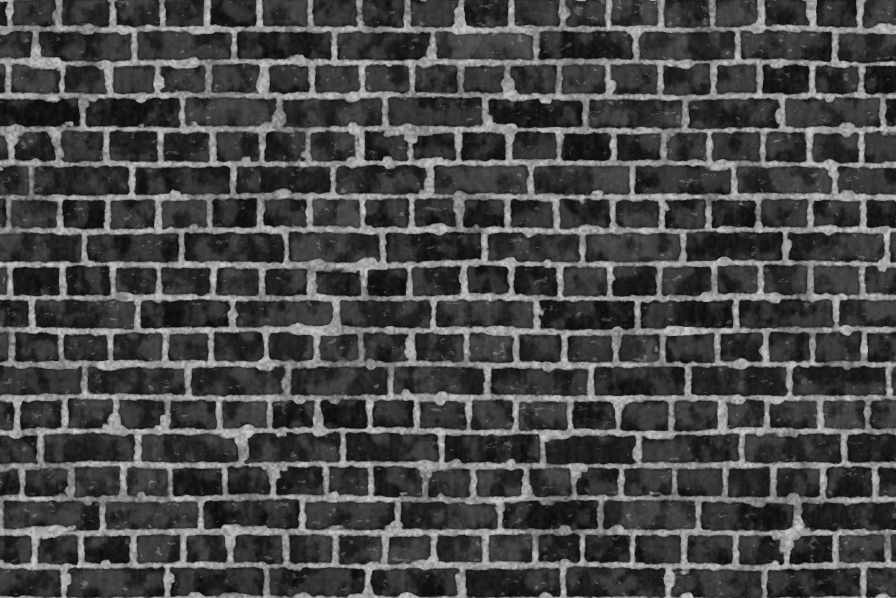
This texture is drawn by a Shadertoy shader. Its source:

```glsl
// Weathered dark brick wall: alternating header and stretcher courses in pale, grainy mortar.
#define COURSES 17.84        // courses over the canvas height
#define TOP_CUT 0.12         // part of the top course that is cut off
#define STRETCHER 2.99       // long brick plus joint, in course heights
#define JOINT vec2(0.19, 0.17) // mortar widths: upright, bed
#define CORNER 0.07          // brick corner radius
#define JITTER 0.2           // spread of the upright joints
#define ROUGHNESS 0.13       // raggedness of the brick edges
#define BRICK_LIGHT 0.235
#define BRICK_DARK 0.105
#define MORTAR_GREY 0.66

float hash(vec2 p) {
    vec3 q = fract(vec3(p.xyx) * 0.1031);
    q += dot(q, q.yzx + 33.33);
    return fract((q.x + q.y) * q.z);
}

float noise(vec2 p) {
    vec2 i = floor(p), f = fract(p);
    f = f * f * (3.0 - 2.0 * f);
    return mix(mix(hash(i), hash(i + vec2(1, 0)), f.x),
               mix(hash(i + vec2(0, 1)), hash(i + vec2(1, 1)), f.x), f.y);
}

float fbm(vec2 p) {
    float sum = 0.0, amp = 0.533;
    for (int i = 0; i < 4; i++) {
        sum += amp * noise(p);
        p = mat2(1.6, 1.2, -1.2, 1.6) * p + 17.3;
        amp *= 0.5;
    }
    return sum;
}

float roundedBox(vec2 p, vec2 halfSize, float radius) {
    vec2 q = abs(p) - halfSize + radius;
    return length(max(q, 0.0)) + min(max(q.x, q.y), 0.0) - radius;
}

// Start of a course: stretchers shift by half a brick, low courses drift right.
float courseOffset(float row) {
    float drift = 0.98 * pow(max(row, 0.0) / 17.0, 4.0);
    float wobble = 0.16 * (hash(vec2(row, 7.0)) - 0.5);
    float start = mod(row, 2.0) < 0.5 ? 0.26 : 0.94 + 0.5 * STRETCHER * mod(floor(row / 2.0), 2.0);
    return start + drift + wobble;
}

// Position of the upright joint left of brick i.
float jointX(float i, float row, float brickLength) {
    return i * brickLength + JITTER * hash(vec2(i + 40.0, row * 3.0 + 5.0));
}

// Signed distance to the nearest brick; id names the brick, local is the place in it.
float brickDistance(vec2 p, out vec2 id, out vec2 local) {
    float row = floor(p.y);
    float brickLength = mod(row, 2.0) < 0.5 ? 0.5 * STRETCHER : STRETCHER;
    float x = p.x - courseOffset(row) + 0.5 * JITTER;
    float i = floor(x / brickLength);
    if (x < jointX(i, row, brickLength)) i -= 1.0;
    float left = jointX(i, row, brickLength), right = jointX(i + 1.0, row, brickLength);
    id = vec2(i + 40.0, row);
    local = vec2(x - 0.5 * (left + right), fract(p.y) - 0.5);

    // Slight differences in height and tilt
    vec2 halfSize = 0.5 * (vec2(right - left, 1.0) - JOINT);
    halfSize.y += 0.03 * (hash(id + 11.0) - 0.5);
    local.y += 0.03 * (hash(id + 23.0) - 0.5) + 0.02 * local.x * (hash(id + 31.0) - 0.5);
    return roundedBox(local, halfSize, CORNER);
}

float brickShade(vec2 p, vec2 id, vec2 local, float d) {
    vec2 seed = id * 5.7;
    float soot = smoothstep(0.36, 0.66, fbm(p * vec2(2.2, 1.9) + seed) + 0.22 * (hash(id) - 0.5));
    float streak = fbm(p * vec2(7.0, 1.3) + seed);
    float shade = mix(BRICK_LIGHT, BRICK_DARK, soot);
    shade += 0.06 * (hash(id + 3.0) - 0.5) + 0.09 * (streak - 0.5);
    shade += 0.09 * (fbm(p * 9.0) - 0.5);
    // A few paler bricks, faint scuffs and a dark rim
    shade += 0.07 * step(0.93, hash(id + 51.0)) * fbm(p * 3.0);
    shade += 0.16 * smoothstep(0.70, 0.82, fbm(p * vec2(4.0, 6.0) + 60.0));
    shade *= mix(0.78, 1.0, smoothstep(0.0, 0.12, -d));
    return max(shade - 0.02 * local.y, 0.05);
}

float mortarShade(vec2 p, float d) {
    float grain = 0.20 * (noise(p * 13.0) - 0.5) + 0.22 * (fbm(p * 5.0 + 9.0) - 0.5);
    float stain = 0.14 * smoothstep(0.5, 0.75, fbm(p * 0.8 + 3.0));
    return (MORTAR_GREY + grain - stain) * mix(0.82, 1.0, smoothstep(0.0, 0.08, d));
}

void mainImage(out vec4 fragColor, in vec2 fragCoord) {
    // Course units, counted downward from the top
    vec2 p = vec2(fragCoord.x, iResolution.y - fragCoord.y) * COURSES / iResolution.y;
    p.y += TOP_CUT;
    float pixel = COURSES / iResolution.y;

    // Gently uneven courses
    vec2 wall = p;
    wall.y += 0.1 * (noise(p * vec2(0.35, 0.6)) - 0.5);

    vec2 id, local;
    float d = brickDistance(wall, id, local);

    // Ragged edges and broken corners
    d += ROUGHNESS * (fbm(p * 4.5) - 0.5);
    d += 0.12 * smoothstep(0.72, 0.92, noise(p * 1.9 + 80.0));

    float edge = max(0.7 * pixel, 0.03);
    float mortar = smoothstep(-edge, edge, d);
    float grey = mix(brickShade(p, id, local, d), mortarShade(p, d), mortar);
    fragColor = vec4(vec3(clamp(grey, 0.0, 1.0)), 1.0);
}
```
